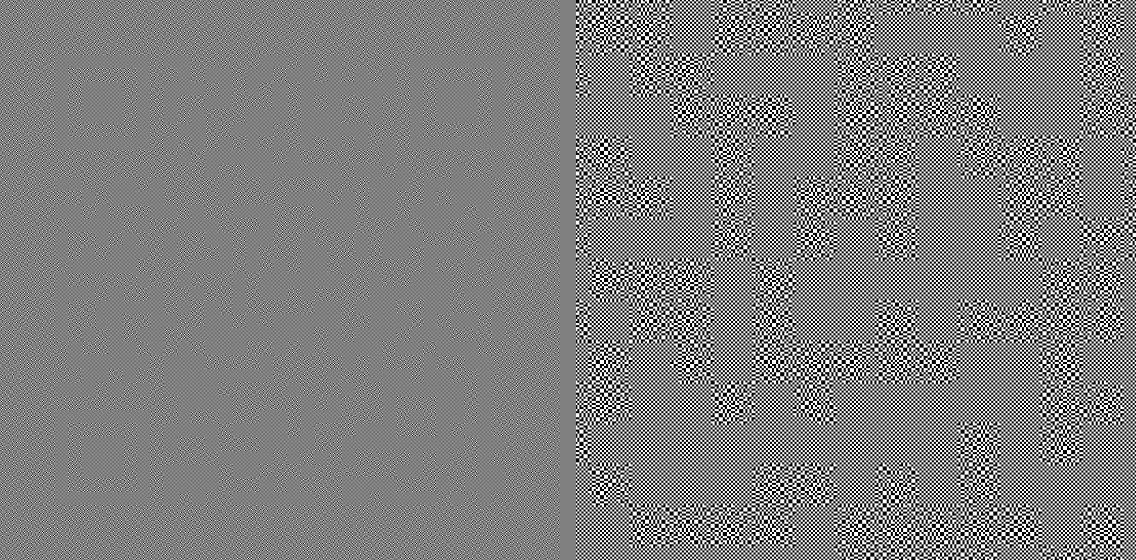
Left, the full canvas; right, a detail of the centre.
Reproduce this pattern procedurally as a WebGL 2 fragment shader.

```glsl
#version 300 es
precision highp float;
precision highp int;

uniform vec2 u_resolution;
out vec4 fragColor;

// Integer hash, 0 to 1
float hash(vec2 p, uint seed) {
    uvec2 q = uvec2(ivec2(p) + 64);
    uint h = q.x * 1597334673u ^ q.y * 3812015801u ^ seed * 2798796415u;
    h = (h ^ (h >> 16)) * 2146121005u;
    h = (h ^ (h >> 15)) * 2221713035u;
    h ^= h >> 16;
    return float(h >> 8) / 16777216.0;
}

float squareDistance(vec2 p, vec2 center) {
    vec2 d = abs(p - center);
    return max(d.x, d.y);
}

// Layout of the 33 x 33 modules: true where the weave is regular
bool isRegular(vec2 module) {
    if (squareDistance(module, vec2(16.0)) > 16.0) return false;

    // Nested squares in three corners, each with a clear margin
    float corner = min(squareDistance(module, vec2(3.0, 29.0)),
                   min(squareDistance(module, vec2(3.0)),
                       squareDistance(module, vec2(29.0))));
    if (corner < 4.5) return corner < 3.5 && abs(corner - 2.0) > 0.5;

    // Small nested square near the fourth corner
    float small = squareDistance(module, vec2(26.0, 6.0));
    if (small < 2.5) return abs(small - 1.0) > 0.5;

    // Alternating row and column that join the corner squares
    if (module.x == 6.0 || module.y == 26.0)
        return mod(module.x + module.y, 2.0) < 0.5;

    return hash(module, 7u) < 0.52;
}

// One black or white cell; 20 x 20 cells fill a module
float cellValue(vec2 cell) {
    float check = mod(cell.x + cell.y, 2.0);
    vec2 module = floor(cell / 20.0) - 4.0;
    // Irregular modules flip the diagonal of random 2 x 2 blocks
    bool flipped = !isRegular(module) && hash(floor(cell / 2.0), 3u) < 0.5;
    return flipped ? 1.0 - check : check;
}

void main() {
    // Footprint of this pixel on a grid of 41 modules
    vec2 footprint = 820.0 / u_resolution;
    vec2 low = (gl_FragCoord.xy - 0.5) * footprint;
    vec2 high = low + footprint;

    // Average the cells by the area they cover
    float sum = 0.0;
    float area = 0.0;
    for (float y = floor(low.y); y < high.y; y += 1.0) {
        for (float x = floor(low.x); x < high.x; x += 1.0) {
            vec2 cell = vec2(x, y);
            vec2 overlap = max(min(high, cell + 1.0) - max(low, cell), 0.0);
            float weight = overlap.x * overlap.y;
            sum += weight * cellValue(cell);
            area += weight;
        }
    }
    fragColor = vec4(vec3(sum / area), 1.0);
}
```
